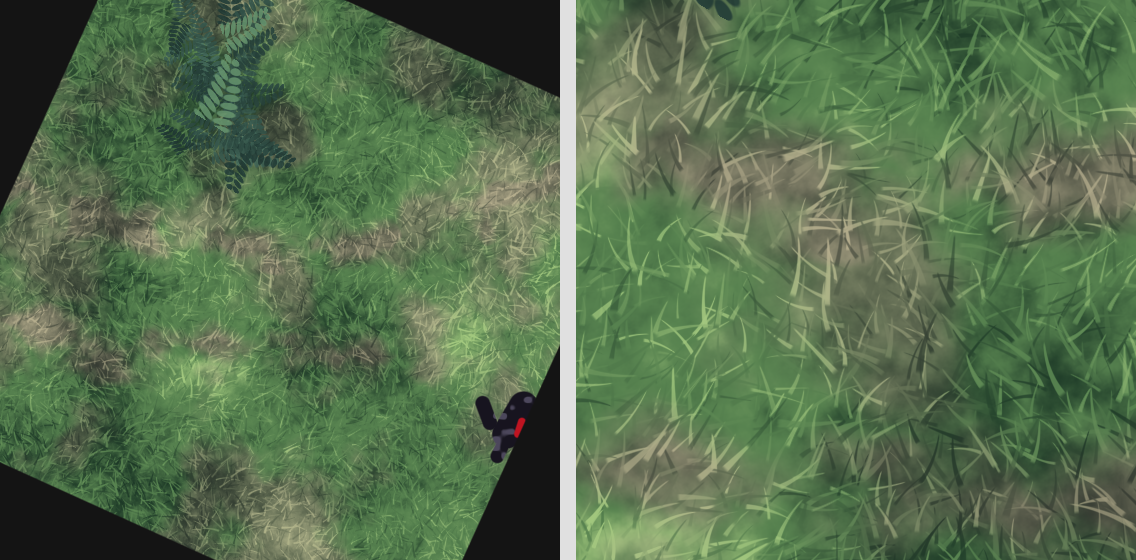
Left, the full canvas; right, a detail of the centre.
Give the GLSL for this texture, as a Shadertoy shader.

```glsl
// Tilted aerial view of a sun-dappled meadow with worn earth, a leafy shrub and a dark machine at the edge

float hash(vec2 p) {
    return fract(sin(dot(p, vec2(127.1, 311.7))) * 43758.5453);
}

float noise(vec2 p) {
    vec2 i = floor(p), f = fract(p);
    f = f * f * (3.0 - 2.0 * f);
    return mix(mix(hash(i), hash(i + vec2(1, 0)), f.x),
               mix(hash(i + vec2(0, 1)), hash(i + vec2(1, 1)), f.x), f.y);
}

float fbm(vec2 p) {
    float sum = 0.0, amp = 0.5;
    for (int i = 0; i < 5; i++) {
        sum += amp * noise(p);
        p = mat2(1.6, 1.2, -1.2, 1.6) * p + 7.3;
        amp *= 0.5;
    }
    return sum;
}

vec2 turn(vec2 p, float a) {
    return vec2(cos(a) * p.x + sin(a) * p.y, cos(a) * p.y - sin(a) * p.x);
}

// Tone of overlapping curved blades, drawn layer over layer
float grassTone(vec2 p, float pixel) {
    float tone = 0.08 + 0.6 * fbm(p * 60.0);
    for (int layer = 0; layer < 14; layer++) {
        float seed = float(layer) * 17.3;
        float scale = 36.0 - float(layer) * 1.1;
        vec2 g = turn(p, seed) * scale + seed;
        for (int n = 0; n < 9; n++) {
            vec2 cell = floor(g) + vec2(n % 3 - 1, n / 3 - 1);
            float h = hash(cell + seed), k = hash(cell + seed + 41.7);
            vec2 root = cell + vec2(h, k);
            vec2 spot = turn(root - seed, -seed) / scale;
            float lean = 1.4 + 0.8 * sin(spot.x * 17.0 + 3.0 * sin(spot.y * 13.0)) + 2.2 * (fract(h * 57.0) - 0.5);
            vec2 q = turn(g - root, lean - seed);
            float t = q.x / (0.55 + 0.4 * k);
            float side = abs(q.y - (fract(k * 31.0) - 0.5) * 0.55 * t * t);
            float width = (0.025 + 0.03 * h) * (1.0 - 0.8 * t);
            float blade = smoothstep(pixel * scale, -pixel * scale, side - width)
                        * smoothstep(0.0, 0.1, t) * smoothstep(1.0, 0.9, t);
            float shade = 0.08 + 0.85 * fract(h * 91.0 + k * 13.0);
            tone = mix(tone, shade, blade * 0.75);
        }
    }
    return tone;
}

// Sunlit (positive) and shaded (negative) pools: centre, radius, strength
float sunlight(vec2 p) {
    vec4 pools[11] = vec4[11](
        vec4(0.33, 0.56, 0.06, 0.30), vec4(0.10, 0.62, 0.07, 0.15), vec4(0.39, 0.32, 0.06, 0.30),
        vec4(0.08, 0.40, 0.07, 0.20), vec4(0.82, 0.43, 0.08, 0.32), vec4(0.48, 0.20, 0.07, 0.20),
        vec4(0.92, 0.68, 0.06, 0.20), vec4(0.52, 0.06, 0.08, 0.22), vec4(0.39, 0.82, 0.12, -0.35),
        vec4(0.58, 0.72, 0.16, -0.12), vec4(0.58, 0.45, 0.11, -0.13));
    float light = 0.75 * (fbm(p * 6.0 + 3.0) - 0.48);
    vec2 warped = p + 0.06 * (vec2(noise(p * 18.0), noise(p * 18.0 + 50.0)) - 0.5);
    for (int i = 0; i < 11; i++) {
        vec2 d = (warped - pools[i].xy) / pools[i].z;
        light += pools[i].w * exp(-dot(d, d));
    }
    return light;
}

// Feathered leaf with paired oval leaflets
float frond(vec2 p, vec2 base, float angle, float size) {
    vec2 q = turn(p - base, angle) / size;
    q.y -= 0.25 * q.x * q.x;
    float inside = step(0.0, q.x) * step(q.x, 1.0);
    float reach = 0.10 + 0.22 * sqrt(max(1.0 - q.x, 0.0));
    vec2 leaflet = vec2((fract(q.x * 8.0 - abs(q.y) * 3.0) - 0.5) / 0.42, abs(q.y) / reach * 2.0 - 1.0);
    return inside * smoothstep(1.15, 0.8, length(leaflet));
}

float capsule(vec2 p, vec2 a, vec2 b, float r) {
    vec2 d = b - a;
    return length(p - a - d * clamp(dot(p - a, d) / dot(d, d), 0.0, 1.0)) - r;
}

void mainImage(out vec4 fragColor, in vec2 fragCoord) {
    vec2 uv = fragCoord / iResolution.xy;
    float pixel = 1.0 / iResolution.y;
    float tone = grassTone(uv, pixel);
    float value = tone + sunlight(uv) + 0.03;

    // Green grass, cooler in the shade
    vec3 grass = mix(vec3(0.11, 0.22, 0.15), vec3(0.34, 0.51, 0.31), smoothstep(-0.05, 0.55, value));
    grass = mix(grass, vec3(0.63, 0.78, 0.49), smoothstep(0.5, 1.1, value));

    // Two worn tracks of earth and straw
    float x = uv.x - 0.47;
    float ragged = 0.13 * (fbm(uv * 11.0) - 0.48);
    float upper = abs(uv.y - 0.56 - 0.5 * x * x + ragged);
    float lower = abs(uv.y - 0.345 - 0.4 * x * x + ragged) + 0.08 * smoothstep(0.65, 0.75, uv.x);
    float worn = smoothstep(0.065, 0.01, min(upper, lower)) * smoothstep(0.3, 0.55, fbm(uv * 9.0 + 20.0));
    float dry = max(worn * 0.9, 0.7 * smoothstep(0.42, 0.7, fbm(uv * 8.0 + 40.0)));
    vec3 earth = mix(vec3(0.22, 0.23, 0.20), vec3(0.72, 0.67, 0.56), smoothstep(0.0, 1.0, value));
    vec3 color = mix(grass, earth, dry);

    // Shrub
    for (int i = 0; i < 26; i++) {
        float h = hash(vec2(i, 3)), k = hash(vec2(i, 8));
        vec2 base = vec2(0.39 + 0.13 * (h - 0.5), 0.73 + 0.25 * k);
        float leaf = frond(uv, base, 6.28 * hash(vec2(i, 5)), 0.06 + 0.04 * h);
        vec3 leafColor = mix(vec3(0.13, 0.23, 0.21), vec3(0.27, 0.42, 0.36), fract(h * 19.0));
        color = mix(color, leafColor * (0.8 + 0.4 * tone), leaf * 0.9);
    }
    float paleLeaf = max(frond(uv, vec2(0.375, 0.78), 1.0, 0.12), frond(uv, vec2(0.40, 0.93), 0.3, 0.09));
    color = mix(color, vec3(0.40, 0.58, 0.43), paleLeaf * 0.85);

    // Dark machine with a red panel
    float body = capsule(uv, vec2(0.935, 0.275), vec2(0.905, 0.225), 0.026);
    body = min(body, capsule(uv, vec2(0.862, 0.28), vec2(0.875, 0.245), 0.013));
    body = min(body, capsule(uv, vec2(0.90, 0.21), vec2(0.888, 0.185), 0.012));
    vec3 metal = mix(vec3(0.09, 0.08, 0.12), vec3(0.30, 0.28, 0.36), smoothstep(0.55, 0.8, noise(uv * 70.0)));
    color = mix(color, metal, smoothstep(pixel, -pixel, body));
    float panel = capsule(uv, vec2(0.932, 0.247), vec2(0.925, 0.225), 0.007);
    color = mix(color, vec3(0.75, 0.08, 0.13), smoothstep(pixel, -pixel, panel));

    // Tilted square frame with dark corners
    vec2 frame = abs(turn(uv - 0.5, -0.426));
    float edge = max(frame.x, frame.y) - 0.503;
    color = mix(color, vec3(0.08), smoothstep(-pixel, pixel, edge));
    fragColor = vec4(color, 1.0);
}
```
